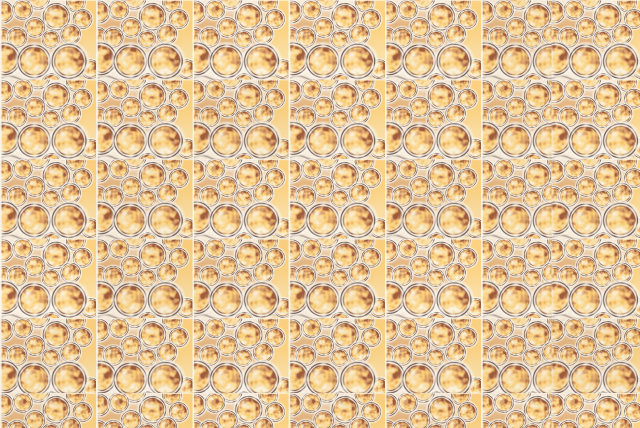
Reproduce this pattern procedurally as a Shadertoy shader.

```glsl
// Tiled sheet of amber glass bubbles over a honey gradient. Each tile loops over
// a small bubble motif; lens-warped gradient noise clouds every sphere, thin
// bands form the rims, and the last column and row start early, cutting tiles.

#define REPEATS vec2(6.65, 5.38)
#define LAST_START vec2(5.73, 4.94)
#define TILE_ASPECT 1.213
#define RIM_WIDTH 0.042
#define SEAM_WIDTH 0.02
#define VARIATION 0.03
#define TAN vec3(0.85, 0.63, 0.42)
#define BROWN vec3(0.62, 0.36, 0.23)
#define GOLD vec3(0.98, 0.80, 0.46)
#define CREAM vec3(0.97, 0.87, 0.66)
#define PEARL vec3(0.98, 0.96, 0.92)
#define SMOKE vec3(0.42, 0.33, 0.30)

// Bubble centre (x, y downwards) and radius, in tile heights, back to front
const int COUNT = 15;
const vec3 MOTIF[COUNT] = vec3[COUNT](
    vec3(0.48, -0.03, 0.155), vec3(0.955, 0.03, 0.125), vec3(0.65, 1.05, 0.13),
    vec3(0.03, 0.15, 0.145), vec3(0.02, 0.47, 0.13), vec3(0.284, 0.12, 0.13),
    vec3(0.71, 0.21, 0.175), vec3(1.04, 0.24, 0.125), vec3(0.44, 0.345, 0.13),
    vec3(0.215, 0.47, 0.13), vec3(0.89, 0.43, 0.13), vec3(0.64, 0.495, 0.115),
    vec3(1.14, 0.87, 0.125), vec3(0.05, 0.74, 0.21), vec3(0.43, 0.77, 0.215));
const vec3 FRONT_BUBBLE = vec3(0.87, 0.77, 0.225);

float hash(vec2 p) {
    return fract(sin(dot(p, vec2(127.1, 311.7))) * 43758.5);
}

vec2 gradient(vec2 cell) {
    float angle = 6.2832 * hash(cell);
    return vec2(cos(angle), sin(angle));
}

float gradientNoise(vec2 p) {
    vec2 i = floor(p), f = p - i, e = vec2(1.0, 0.0);
    vec2 u = f * f * f * (f * (f * 6.0 - 15.0) + 10.0);
    float top = mix(dot(gradient(i), f), dot(gradient(i + e), f - e), u.x);
    float low = mix(dot(gradient(i + e.yx), f - e.yx),
                    dot(gradient(i + e.xx), f - e.xx), u.x);
    return mix(top, low, u.y);
}

float band(float x, float centre, float width) {
    float t = (x - centre) / width;
    return exp(-t * t);
}

vec3 backdrop(vec2 p) {
    vec3 col = mix(mix(TAN, CREAM, 0.3), PEARL, 0.85 * smoothstep(0.5, 0.85, p.y));
    col = mix(col, PEARL, 0.75 * (1.0 - smoothstep(0.0, 0.35, p.y)));
    vec3 glow = mix(GOLD, CREAM, 0.2 + 0.7 * smoothstep(0.3, 0.75, p.y));
    col = mix(col, glow, smoothstep(0.75, 1.1, p.x));
    // Liquid streaks along the lower edge
    float wave = p.y + 0.03 * sin(p.x * 14.0);
    return mix(col, SMOKE, 0.5 * band(wave, 0.985, 0.013));
}

// Paints one glass sphere; d is the offset from its centre in radii
vec3 paintBubble(vec3 under, vec2 d, float blur, float seed) {
    float l = length(d);
    if (l > 1.3) return under;
    under = mix(under, PEARL, 0.65 * band(l, 1.04, 0.09));

    // Cloudy refraction: dark cap and waist, bright lower left
    float cloud = gradientNoise(d * (1.3 + 0.6 * l * l) + seed * 7.3);
    float detail = gradientNoise(d * (3.4 + l) + seed * 5.7 + 40.0);
    float light = 0.67 + 0.26 * d.y - 0.18 * d.x + 0.7 * cloud + 0.5 * detail;
    light -= 0.28 * band(d.y + 0.25 * d.x, 0.08 + 0.3 * cloud, 0.2);
    light -= 0.25 * band(l, 0.7, 0.14) * smoothstep(0.3, -0.6, d.y);
    vec3 col = mix(BROWN, TAN, smoothstep(0.05, 0.32, light));
    col = mix(col, GOLD, smoothstep(0.32, 0.55, light));
    col = mix(col, CREAM, smoothstep(0.52, 0.8, light));
    col = mix(col, PEARL, 0.7 * smoothstep(0.85, 1.1, light));
    col = mix(col, PEARL, 0.8 * band(length(d - vec2(-0.35, -0.35)), 0.0, 0.2));

    // Glass wall: white gap between a broken inner and an outer dark line
    float line = max(RIM_WIDTH, 0.45 * blur);
    float wear = gradientNoise(d * 2.6 + seed * 3.1 + 20.0);
    float inner = clamp(0.55 + 1.2 * wear, 0.1, 0.95);
    float outer = clamp(0.8 + 1.1 * wear, 0.3, 1.0);
    col = mix(col, PEARL, 0.95 * smoothstep(0.77, 0.87, l));
    col = mix(col, mix(BROWN, SMOKE, 0.4), inner * band(l, 0.80 + 0.04 * wear, line));
    col = mix(col, SMOKE, outer * band(l, 0.95, line));
    return mix(under, col, 1.0 - smoothstep(1.0 - blur, 1.0 + blur, l));
}

vec3 tiledBubbles(vec2 q, float pixel) {
    vec2 late = step(LAST_START, q);
    vec2 start = mix(floor(q), LAST_START, late);
    vec2 p = (q - start) * vec2(TILE_ASPECT, 1.0);

    vec3 col = backdrop(p);
    for (int i = 0; i <= COUNT; i++) {
        vec3 b = i < COUNT ? MOTIF[i] : FRONT_BUBBLE;
        col = paintBubble(col, (p - b.xy) / b.z, 0.3 * pixel / b.z, float(i));
    }

    // Pale seams on the left and, more broken, on the top
    float side = 1.0 - smoothstep(SEAM_WIDTH - pixel * 0.5, SEAM_WIDTH + pixel * 0.5, p.x);
    float top = 1.0 - smoothstep(0.0, SEAM_WIDTH, p.y);
    top *= 0.35 + 0.5 * smoothstep(0.4, 0.8, p.x);
    col = mix(col, PEARL, max(side * (0.9 - 0.7 * late.x), top));

    // Slight change of tone from tile to tile
    float tone = hash(start + 3.7) - 0.5;
    return col * (1.0 + VARIATION * tone * vec3(0.7, 1.0, 1.4));
}

void mainImage(out vec4 fragColor, in vec2 fragCoord) {
    float pixel = REPEATS.y / iResolution.y;
    vec3 col = vec3(0.0);
    for (int s = 0; s < 4; s++) {
        vec2 shift = vec2(s & 1, s >> 1) * 0.5 - 0.25;
        vec2 uv = (fragCoord + shift) / iResolution.xy;
        col += tiledBubbles(vec2(uv.x, 1.0 - uv.y) * REPEATS, pixel);
    }
    fragColor = vec4(col * 0.25, 1.0);
}
```
